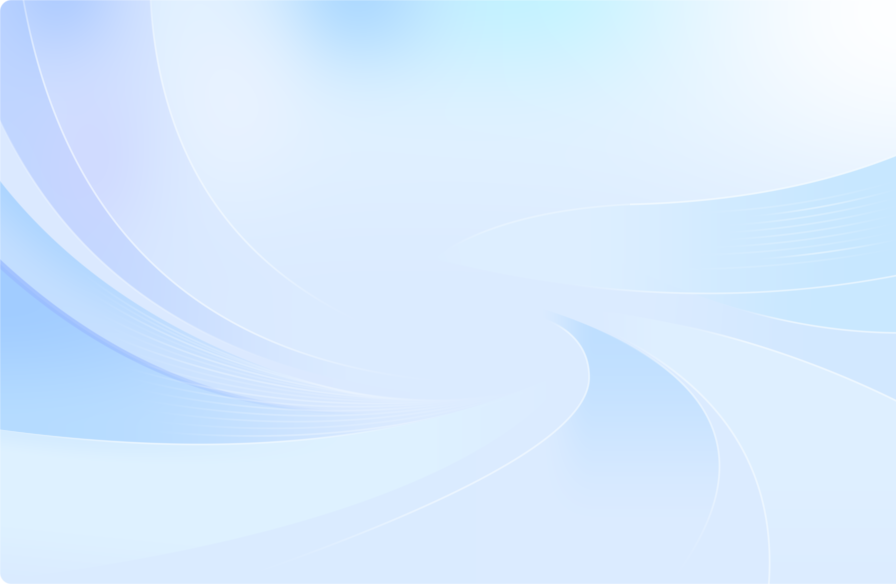
This background is drawn by a Shadertoy shader. Its source:

```glsl
// Parabolic arc from a to c steered by b: x = distance (positive on b's side), y = position along it
vec2 arc(vec2 p, vec2 a, vec2 b, vec2 c) {
    mat2 toArc = inverse(mat2(a - b, c - b));
    vec2 w = toArc * (p - b);
    float v = 1.0 - w.x - w.y;
    vec2 slope = -2.0 * v - 4.0 * w.yx;
    return vec2((v * v - 4.0 * w.x * w.y) / length(slope * toArc), w.y + 0.5 * v);
}

float inside(float d) {
    float soft = 1.0 / iResolution.y;
    return smoothstep(-soft, soft, d);
}

// Thin line along an arc, fading out at both ends
float stroke(vec2 e, float start, float end) {
    float width = max(0.003, 1.4 / iResolution.y);
    return smoothstep(width, 0.0, abs(e.x))
         * smoothstep(start - 0.15, start + 0.15, e.y)
         * smoothstep(end + 0.15, end - 0.25, e.y);
}

float glow(vec2 p, vec2 center, vec2 radius) {
    vec2 q = (p - center) / radius;
    return exp(-dot(q, q));
}

float hash(float n) {
    n = fract(n * 0.1031);
    n *= n + 33.33;
    return fract(n * (n + n));
}

void mainImage(out vec4 fragColor, in vec2 fragCoord) {
    vec2 p = fragCoord / iResolution.xy * vec2(1.536, 1.0);
    vec3 white = vec3(0.97, 0.99, 1.0);

    // Sky with soft glows
    vec3 col = mix(vec3(0.86, 0.922, 1.0), vec3(0.885, 0.945, 1.0), smoothstep(0.5, 0.85, p.y));
    col = mix(col, vec3(0.75, 0.95, 1.0), 0.95 * glow(p, vec2(0.91, 1.03), vec2(0.29, 0.17)));
    col = mix(col, vec3(0.66, 0.84, 1.0), 0.9 * glow(p, vec2(0.61, 1.02), vec2(0.14, 0.13)));
    col = mix(col, vec3(0.92, 0.95, 1.0), 0.7 * glow(p, vec2(0.4, 0.83), vec2(0.12, 0.16)));
    col = mix(col, vec3(1.0), 0.95 * glow(p, vec2(1.56, 0.98), vec2(0.36, 0.27)));

    // Sweeping curtains on the left
    vec2 outer = arc(p, vec2(0.258, 1.0), vec2(0.28, 0.62), vec2(0.594, 0.46));
    vec2 inner = arc(p, vec2(0.04, 1.0), vec2(0.14, 0.45), vec2(0.66, 0.36));
    float leftFade = smoothstep(0.65, 0.05, p.x);
    float high = smoothstep(0.45, 0.95, p.y);
    col = mix(col, vec3(0.8, 0.86, 1.0), inside(outer.x) * leftFade * (0.25 + 0.55 * high));
    col = mix(col, vec3(0.74, 0.83, 1.0), inside(inner.x) * leftFade * 0.85);
    col = mix(col, vec3(0.65, 0.78, 1.0), 0.8 * glow(p, vec2(0.1, 1.03), vec2(0.11, 0.13)));
    col = mix(col, vec3(0.8, 0.83, 1.0), 0.6 * glow(p, vec2(0.16, 0.72), vec2(0.1, 0.15)));

    // Pale ribbon over the blue pool
    vec2 ribbonTop = arc(p, vec2(0.0, 0.794), vec2(0.18, 0.41), vec2(0.66, 0.336));
    vec2 ribbonLow = arc(p, vec2(0.0, 0.69), vec2(0.22, 0.41), vec2(0.66, 0.31));
    vec2 rim = arc(p, vec2(0.0, 0.548), vec2(0.26, 0.31), vec2(0.58, 0.294));
    vec2 shore = arc(p, vec2(0.0, 0.264), vec2(0.58, 0.184), vec2(0.96, 0.36));
    float poolFade = smoothstep(0.75, 0.0, p.x);
    col = mix(col, vec3(0.86, 0.915, 1.0), inside(ribbonTop.x) * smoothstep(0.9, 0.4, p.x));
    vec3 slopeBlue = mix(vec3(0.76, 0.87, 1.0), vec3(0.67, 0.83, 1.0), smoothstep(-0.01, -0.12, rim.x));
    col = mix(col, slopeBlue, inside(ribbonLow.x) * poolFade);
    vec3 poolBlue = mix(vec3(0.71, 0.86, 1.0), vec3(0.63, 0.8, 1.0), smoothstep(0.27, 0.48, p.y));
    col = mix(col, poolBlue, inside(rim.x) * poolFade);
    float rimBand = inside(mix(0.006, 0.003, clamp(rim.y, 0.0, 1.0)) - abs(rim.x));
    col = mix(col, vec3(0.6, 0.73, 1.0), 0.75 * rimBand * smoothstep(1.15, 0.1, rim.y));

    // Fine threads along the sweep
    for (int i = 0; i < 16; i++) {
        float k = float(i) / 15.0;
        vec2 thread = arc(p, vec2(0.0, mix(0.67, 0.3, k)), vec2(mix(0.22, 0.5, k), mix(0.4, 0.2, k)),
                          vec2(mix(0.66, 0.86, k), 0.315));
        col = mix(col, white, (0.12 + 0.25 * hash(float(i) + 3.0)) * stroke(thread, 0.4, 0.95));
    }

    // Pale lower wing
    vec2 wingLow = arc(p, vec2(0.2, 0.036), vec2(0.8, 0.14), vec2(0.98, 0.36));
    float wing = inside(shore.x) * smoothstep(0.98, 0.7, p.x);
    col = mix(col, vec3(0.855, 0.922, 1.0), wing);
    float wingLight = inside(-wingLow.x) * smoothstep(0.0, 0.12, p.y + 0.1 * p.x);
    col = mix(col, vec3(0.87, 0.945, 1.0), wing * wingLight);
    col = mix(col, vec3(0.81, 0.91, 1.0), 0.6 * wing * smoothstep(0.04, 0.0, shore.x) * leftFade);

    // Petal sweeping to the right
    vec2 crestLeft = arc(p, vec2(0.69, 0.51), vec2(0.8, 0.636), vec2(1.08, 0.65));
    vec2 crestRight = arc(p, vec2(1.08, 0.65), vec2(1.34, 0.656), vec2(1.536, 0.734));
    vec2 petalLow = arc(p, vec2(0.8, 0.544), vec2(1.18, 0.46), vec2(1.536, 0.528));
    float crest = p.x < 1.08 ? -crestLeft.x : crestRight.x;
    vec3 petalColor = mix(vec3(0.868, 0.935, 1.0), vec3(0.78, 0.905, 1.0), smoothstep(0.95, 1.5, p.x));
    col = mix(col, petalColor, inside(crest) * inside(-petalLow.x) * smoothstep(0.69, 0.85, p.x));
    for (int i = 0; i < 9; i++) {
        float drop = 0.012 * float(i);
        vec2 streak = arc(p, vec2(1.12, 0.635 - drop), vec2(1.34, 0.632 - drop), vec2(1.536, 0.69 - 1.2 * drop));
        float r = hash(float(i) + 11.0);
        col = mix(col, white, (0.15 + 0.45 * r * r) * stroke(streak, 0.2 + 0.4 * r, 0.9));
    }

    // Layered folds under the petal
    vec2 fold = arc(p, vec2(1.18, 0.5), vec2(1.36, 0.432), vec2(1.536, 0.43));
    vec2 hem = arc(p, vec2(1.08, 0.46), vec2(1.32, 0.42), vec2(1.536, 0.314));
    float rightFade = smoothstep(1.05, 1.4, p.x);
    col = mix(col, vec3(0.79, 0.91, 1.0), inside(petalLow.x) * inside(-fold.x) * rightFade);
    col = mix(col, vec3(0.825, 0.91, 1.0), inside(fold.x) * inside(hem.x) * rightFade);

    // Blue fan falling from the center
    vec2 lip = arc(p, vec2(0.93, 0.456), vec2(1.01, 0.424), vec2(1.01, 0.354));
    vec2 tail = arc(p, vec2(1.01, 0.354), vec2(1.01, 0.216), vec2(0.4, 0.006));
    vec2 fanEdge = arc(p, vec2(0.98, 0.454), vec2(1.36, 0.31), vec2(1.17, 0.03));
    vec2 skirt = arc(p, vec2(1.0, 0.452), vec2(1.34, 0.31), vec2(1.318, 0.0));
    float fan = inside(p.y > 0.354 ? lip.x : tail.x) * inside(-fanEdge.x) * smoothstep(0.92, 1.02, p.x);
    col = mix(col, vec3(0.75, 0.875, 1.0), fan * smoothstep(0.08, 0.43, p.y));
    float apron = inside(skirt.x) * inside(-hem.x) * smoothstep(1.02, 1.15, p.x);
    col = mix(col, vec3(0.872, 0.938, 1.0), apron * smoothstep(-0.1, 0.25, p.y));

    // Bright edges
    float edges = 0.6 * stroke(outer, 0.0, 0.9) + 0.65 * stroke(inner, 0.0, 0.95)
        + 0.4 * stroke(ribbonTop, 0.05, 0.7) + 0.6 * stroke(shore, 0.1, 0.65)
        + 0.55 * stroke(petalLow, 0.35, 1.3) + 0.6 * stroke(fold, 0.35, 1.3)
        + 0.65 * stroke(hem, 0.3, 1.3) + 0.55 * stroke(fanEdge, 0.2, 0.9) + 0.6 * stroke(skirt, 0.2, 1.3);
    edges += p.x < 1.08 ? 0.35 * stroke(crestLeft, 0.4, 1.4) : 0.7 * stroke(crestRight, -0.2, 1.3);
    edges += p.y > 0.354 ? 0.6 * stroke(lip, 0.2, 1.4) : 0.6 * stroke(tail, -0.2, 0.85);
    col = mix(col, white, min(edges, 0.9));

    // Rounded left corners
    vec2 corner = max(vec2(0.02 - p.x, abs(p.y - 0.5) - 0.48), 0.0);
    col = mix(col, vec3(1.0), inside(length(corner) - 0.02));
    fragColor = vec4(col, 1.0);
}
```
